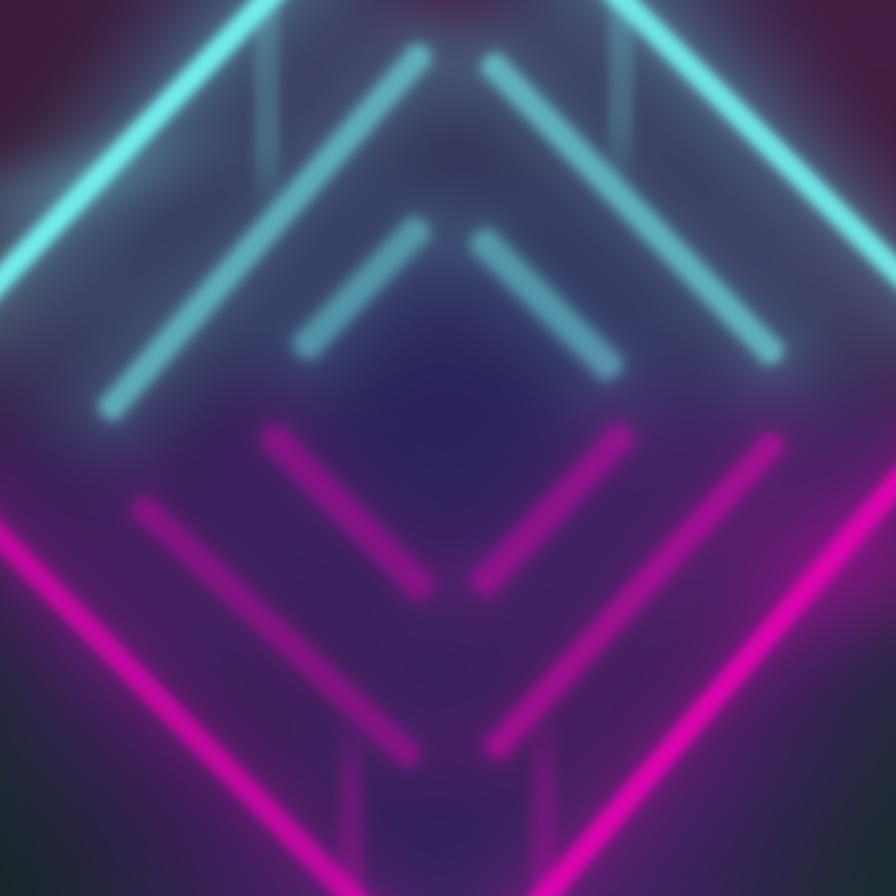
Give the GLSL for this background, as a WebGL 1 fragment shader.

```glsl
precision highp float;
uniform vec2 u_resolution;

const vec3 CYAN = vec3(0.45, 0.94, 0.94);
const vec3 MAGENTA = vec3(0.88, 0.01, 0.70);
const vec3 NAVY = vec3(0.165, 0.145, 0.37);
const vec3 SLATE = vec3(0.22, 0.205, 0.35);
const vec3 VIOLET = vec3(0.225, 0.135, 0.355);
const vec3 PLUM = vec3(0.25, 0.11, 0.25);
const vec3 PINE = vec3(0.10, 0.17, 0.18);
const vec3 HAZE = vec3(0.32, 0.48, 0.56);

const float SHARP = 0.0145;
const float SOFT = 0.0165;
const float BLURRED = 0.0185;
const float GLOW_REACH = 0.040;
const float GLOW_LEVEL = 0.42;
const float BEAM_WIDTH = 0.016;
const float SMOKE_LEVEL = 0.30;

float hash(vec2 p) {
  return fract(sin(dot(p, vec2(127.1, 311.7))) * 43758.5453);
}

float noise(vec2 p) {
  vec2 i = floor(p);
  vec2 f = fract(p);
  f = f * f * (3.0 - 2.0 * f);
  return mix(mix(hash(i), hash(i + vec2(1.0, 0.0)), f.x),
             mix(hash(i + vec2(0.0, 1.0)), hash(i + vec2(1.0, 1.0)), f.x), f.y);
}

float smoke(vec2 p) {
  float sum = 0.0;
  float weight = 0.5;
  for (int i = 0; i < 3; i++) {
    sum += weight * noise(p);
    p = mat2(1.6, 1.2, -1.2, 1.6) * p + 3.7;
    weight *= 0.45;
  }
  return sum;
}

float blob(vec2 p, vec2 center, vec2 size) {
  vec2 q = (p - center) / size;
  return exp(-dot(q, q));
}

float segmentDistance(vec2 p, vec2 a, vec2 b) {
  vec2 ab = b - a;
  float t = clamp(dot(p - a, ab) / dot(ab, ab), 0.0, 1.0);
  return length(p - a - ab * t);
}

// Blurred tube with a wide halo; the result is its opacity
float tube(vec2 p, vec2 a, vec2 b, float radius, float strength) {
  float d = segmentDistance(p, a, b);
  float core = exp(-pow(d / radius, 2.6));
  float halo = GLOW_LEVEL * exp(-d / GLOW_REACH) * (1.0 - smoothstep(0.06, 0.16, d));
  return strength * mix(halo, 1.0, core);
}

// Upright faint beam between two heights
float beam(vec2 p, float x, float low, float high) {
  float across = exp(-pow(abs(p.x - x) / BEAM_WIDTH, 3.0));
  return across * smoothstep(low - 0.05, low + 0.05, p.y)
                * (1.0 - smoothstep(high - 0.05, high + 0.05, p.y));
}

vec3 backdrop(vec2 p) {
  float side = abs(p.x - 0.5) * 2.0;
  vec3 color = mix(VIOLET, SLATE, smoothstep(0.46, 0.66, p.y));
  color = mix(color, NAVY, 0.9 * blob(p, vec2(0.5, 0.52), vec2(0.28, 0.25)));
  color = mix(color, NAVY, 0.6 * blob(p, vec2(0.48, 0.07), vec2(0.12, 0.16)));

  // Dark corners and top edge
  color = mix(color, PLUM, smoothstep(1.4, 1.9, side + p.y));
  color = mix(color, PLUM, 0.8 * blob(p, vec2(0.505, 1.01), vec2(0.07, 0.07)));
  color = mix(color, PINE, smoothstep(0.45, 1.05, side - p.y));

  // Drifting smoke and the pale wisp at the left
  float drift = smoke(p * vec2(2.0, 4.0) + vec2(0.0, -p.x * 1.5)) - 0.45;
  color *= 1.0 + SMOKE_LEVEL * drift;
  float wisp = blob(p, vec2(0.08, 0.795 + 0.22 * (p.x - 0.08)), vec2(0.17, 0.04));
  color = mix(color, HAZE, 0.40 * wisp);
  color = mix(color, HAZE, 0.15 * blob(p, vec2(0.08, 0.70), vec2(0.15, 0.12)));
  color = mix(color, MAGENTA, 0.22 * blob(p, vec2(0.96, 0.37), vec2(0.15, 0.08)));
  return color;
}

void main() {
  vec2 p = gl_FragCoord.xy / u_resolution;
  vec3 color = backdrop(p);

  // Upright beams
  float upper = max(beam(p, 0.298, 0.80, 1.2), beam(p, 0.693, 0.83, 1.2));
  float lower = max(beam(p, 0.392, -0.2, 0.16), beam(p, 0.607, -0.2, 0.17));
  color = mix(color, CYAN, 0.22 * upper);
  color = mix(color, MAGENTA, 0.24 * lower);

  // Cyan chevrons, outer to inner; keep is the light left uncovered
  float keep = 1.0 - tube(p, vec2(-0.02, 0.666), vec2(0.317, 1.021), SHARP, 0.96);
  keep *= 1.0 - tube(p, vec2(0.675, 1.02), vec2(1.02, 0.678), SHARP, 0.92);
  keep *= 1.0 - tube(p, vec2(0.126, 0.547), vec2(0.466, 0.935), SOFT, 0.64);
  keep *= 1.0 - tube(p, vec2(0.553, 0.925), vec2(0.859, 0.609), SOFT, 0.66);
  keep *= 1.0 - tube(p, vec2(0.345, 0.617), vec2(0.462, 0.740), BLURRED, 0.53);
  keep *= 1.0 - tube(p, vec2(0.543, 0.727), vec2(0.677, 0.594), BLURRED, 0.54);
  color = mix(CYAN, color, keep);

  // Magenta chevrons, outer to inner
  keep = 1.0 - tube(p, vec2(-0.02, 0.421), vec2(0.411, -0.02), SHARP, 0.80);
  keep *= 1.0 - tube(p, vec2(0.592, -0.02), vec2(1.02, 0.483), SHARP, 0.94);
  keep *= 1.0 - tube(p, vec2(0.163, 0.430), vec2(0.453, 0.160), SOFT, 0.45);
  keep *= 1.0 - tube(p, vec2(0.557, 0.169), vec2(0.859, 0.501), SOFT, 0.59);
  keep *= 1.0 - tube(p, vec2(0.309, 0.508), vec2(0.466, 0.349), BLURRED, 0.47);
  keep *= 1.0 - tube(p, vec2(0.544, 0.353), vec2(0.690, 0.509), BLURRED, 0.52);
  color = mix(MAGENTA, color, keep);

  gl_FragColor = vec4(color, 1.0);
}
```
